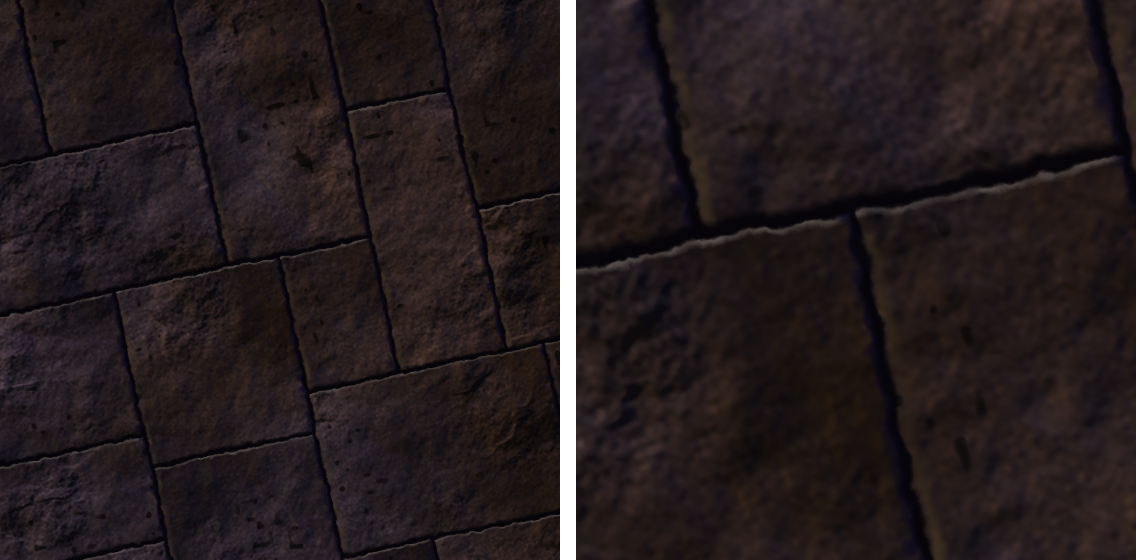
Left, the full canvas; right, a detail of the centre.
This texture is drawn by a WebGL 1 fragment shader. Its source:

```glsl
precision highp float;
uniform vec2 u_resolution;

const vec3 BROWN = vec3(0.134, 0.093, 0.086);
const vec3 PLUM = vec3(0.124, 0.096, 0.124);
const vec3 SLATE = vec3(0.178, 0.146, 0.164);
const vec3 JOINT = vec3(0.022, 0.014, 0.030);
const vec3 BLUE_SHADE = vec3(0.045, 0.034, 0.110);
const vec3 OCHRE_RIM = vec3(0.245, 0.195, 0.125);
const vec3 PALE_RIM = vec3(0.345, 0.310, 0.300);

float hash(vec2 p) {
  vec3 q = fract(p.xyx * vec3(0.1031, 0.1030, 0.0973));
  q += dot(q, q.yzx + 33.33);
  return fract((q.x + q.y) * q.z);
}

float noise(vec2 p) {
  vec2 i = floor(p), f = fract(p);
  f = f * f * (3.0 - 2.0 * f);
  return mix(mix(hash(i), hash(i + vec2(1, 0)), f.x),
             mix(hash(i + vec2(0, 1)), hash(i + vec2(1, 1)), f.x), f.y);
}

float fbm(vec2 p) {
  float sum = 0.0, amp = 0.5;
  for (int i = 0; i < 5; i++) {
    sum += amp * noise(p);
    p = mat2(1.6, 1.2, -1.2, 1.6) * p + 7.3;
    amp *= 0.5;
  }
  return sum;
}

// Cuts keep the part of the slab (left, top, right, bottom) that holds p
bool cutU(inout vec4 slab, vec2 p, float at) {
  bool before = p.x < at;
  if (before) slab.z = at; else slab.x = at;
  return before;
}

bool cutV(inout vec4 slab, vec2 p, float at) {
  bool before = p.y < at;
  if (before) slab.w = at; else slab.y = at;
  return before;
}

// Pinwheel of four areas around a small slab, each cut further
vec4 slabAt(vec2 p) {
  vec4 slab = vec4(0.392, 0.551, 0.561, 0.800);
  if (p.x < 0.561 && p.y < 0.551) {
    slab = vec4(-1.0, -1.0, 0.561, 0.551);
    if (cutU(slab, p, 0.300) && cutV(slab, p, 0.290)) cutU(slab, p, 0.033);
  } else if (p.x >= 0.561 && p.y < 0.800) {
    slab = vec4(0.561, -1.0, 2.0, 0.800);
    if (cutU(slab, p, 0.755)) cutV(slab, p, 0.323);
    else cutV(slab, p, 0.541);
  } else if (p.x < 0.392) {
    slab = vec4(-1.0, 0.551, 0.392, 2.0);
    if (!cutU(slab, p, 0.092)) cutV(slab, p, 0.873);
    else if (!cutV(slab, p, 0.814)) cutV(slab, p, 1.006);
  } else if (p.y >= 0.800) {
    slab = vec4(0.392, 0.800, 2.0, 2.0);
    if (cutV(slab, p, 1.102)) cutU(slab, p, 0.823);
    else cutU(slab, p, 0.561);
  }
  return slab;
}

// Cleft stone: soft bumps with broken ledges
float relief(vec2 p, float rough) {
  float ledge = smoothstep(0.46, 0.53, fbm(p * vec2(6.0, 10.0) + 19.0));
  return fbm(p * 12.0) + 0.10 * rough * ledge;
}

float fade(float d, float inner, float outer) {
  return 1.0 - smoothstep(inner, outer, d);
}

float rim(float d, float start, float peak, float end) {
  return smoothstep(start, peak, d) * fade(d, peak, end);
}

void main() {
  vec2 q = gl_FragCoord.xy / u_resolution;
  q.y = 1.0 - q.y;
  vec2 p = mat2(0.978, 0.208, -0.208, 0.978) * q;

  // Chipped, slightly wandering slab edges
  vec2 coarse = vec2(noise(p * 9.0), noise(p * 9.0 + 40.0)) - 0.5;
  vec2 chips = vec2(fbm(p * 75.0 + 9.0), fbm(p * 75.0 + 70.0)) - 0.5;
  vec2 e = p + 0.004 * coarse + 0.009 * chips;
  vec4 slab = slabAt(e);
  vec2 fromStart = e - slab.xy, toEnd = slab.zw - e;
  float chance = hash(slab.xy * 37.0 + slab.zw * 91.0 + 50.0);

  // Stone tint with broad light and dark patches
  vec2 s = p + 3.0 + 20.0 * chance;
  float rough = smoothstep(0.42, 0.68, fbm(s * 5.0) + 0.2 * (chance - 0.4));
  float tone = smoothstep(0.32, 0.62, fbm(q * 3.0 + 4.0));
  tone *= 1.0 - 0.7 * smoothstep(0.6, 1.0, q.x);
  vec3 color = mix(BROWN, PLUM, tone);
  float patches = smoothstep(0.28, 0.70, fbm(s * 4.0 + 31.0));
  color = mix(color, SLATE, 0.5 * patches * (0.35 + 0.65 * tone));
  color *= 0.76 + 0.46 * patches;

  // Relief lit from above, warm to the left and blue to the right
  float reach = 0.0022;
  float h = relief(s, rough);
  vec2 slope = vec2(relief(s + vec2(reach, 0), rough) - h,
                    relief(s + vec2(0, reach), rough) - h) / reach;
  slope = clamp(slope, -14.0, 14.0);
  float light = (0.55 * slope.x + 0.85 * slope.y) * (0.028 + 0.026 * rough);
  color *= clamp(1.0 + light, 0.35, 1.8);
  color += vec3(0.0009, 0.0003, -0.0015) * slope.x;

  // Grain and small pits
  color *= 0.85 + 0.18 * noise(p * 240.0) + 0.12 * noise(p * 130.0 + 5.0);
  color *= 1.0 - 0.6 * smoothstep(0.80, 0.92, noise(s * 62.0)) * smoothstep(0.5, 0.65, noise(s * 9.0));

  // Lit rims on the top and left, shade on the bottom and right
  float wear = noise(p * 38.0 + 13.0);
  float flecks = smoothstep(0.25, 0.75, noise(p * 110.0 + 3.0));
  float warm = (0.15 + 0.85 * wear) * (0.45 + 0.55 * flecks);
  float pale = (0.45 + 0.55 * wear) * (0.65 + 0.35 * flecks);
  color = mix(color, OCHRE_RIM, warm * rim(fromStart.x, 0.001, 0.005, 0.014));
  color = mix(color, PALE_RIM, pale * rim(fromStart.y, 0.0005, 0.003, 0.0075));
  color = mix(color, BLUE_SHADE, 0.9 * fade(toEnd.x, 0.004, 0.009 + 0.016 * wear * flecks));
  color = mix(color, JOINT, 0.85 * fade(toEnd.y, 0.004, 0.008 + 0.006 * wear));

  // Open joint
  float nearStart = min(fromStart.x, fromStart.y);
  float groove = max(fade(nearStart, 0.0, 0.003), fade(min(toEnd.x, toEnd.y), 0.002, 0.007));
  color = mix(color, JOINT, groove * (0.75 + 0.25 * wear));

  gl_FragColor = vec4(max(color, 0.0), 1.0);
}
```
